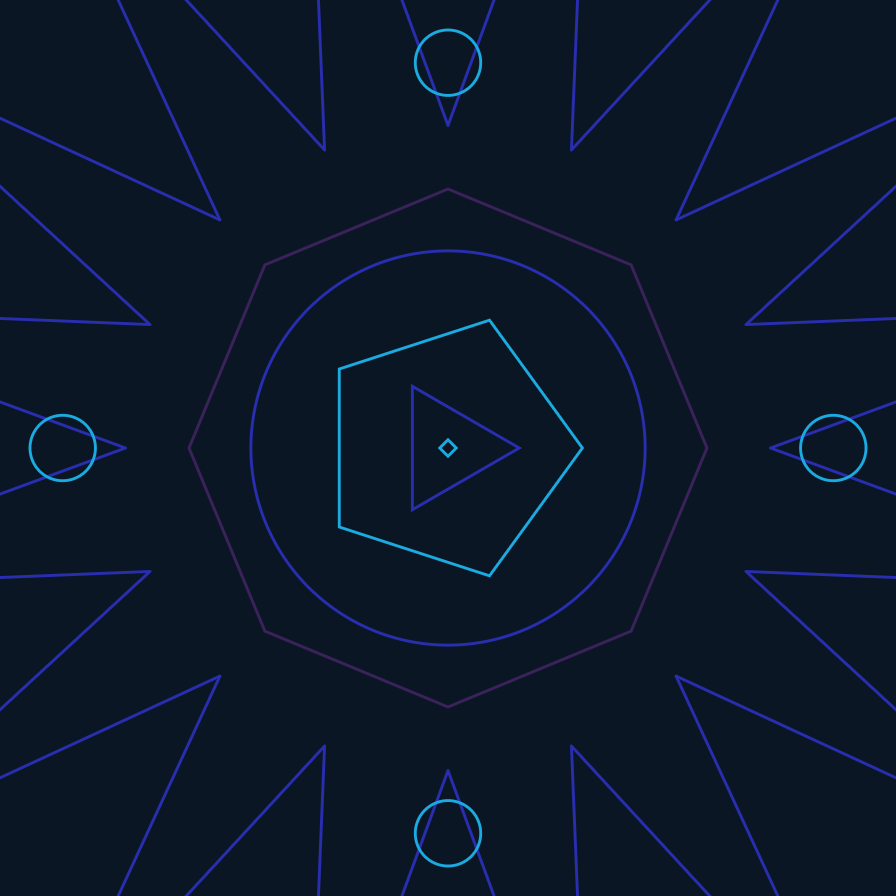
Reproduce this background procedurally as a WebGL 1 fragment shader.

```glsl
precision highp float;

uniform vec2 u_resolution;

const float TAU = 6.283185;
const float HALF_STROKE = 0.0016;

const vec3 NIGHT  = vec3(0.043, 0.088, 0.145);
const vec3 INDIGO = vec3(0.160, 0.180, 0.690);
const vec3 PLUM   = vec3(0.230, 0.135, 0.355);
const vec3 CYAN   = vec3(0.105, 0.670, 0.880);

const float STAR_POINTS = 16.0;
const float STAR_INNER = 0.36;
const float STAR_OUTER = 0.80;
const float OCTAGON_RADIUS = 0.289;
const float RING_RADIUS = 0.22;
const float PENTAGON_RADIUS = 0.15;
const float TRIANGLE_RADIUS = 0.0795;
const float DIAMOND_RADIUS = 0.0093;
const float SATELLITES = 4.0;
const float SATELLITE_ORBIT = 0.43;
const float SATELLITE_RADIUS = 0.0365;

// Rotates p into the sector centred on the positive x axis
vec2 foldSector(vec2 p, float count) {
  float sector = TAU / count;
  float angle = mod(atan(p.y, p.x) + 0.5 * sector, sector) - 0.5 * sector;
  return length(p) * vec2(cos(angle), sin(angle));
}

float segmentDistance(vec2 p, vec2 a, vec2 b) {
  vec2 pa = p - a;
  vec2 ba = b - a;
  return length(pa - ba * clamp(dot(pa, ba) / dot(ba, ba), 0.0, 1.0));
}

float circleOutline(vec2 p, float radius) {
  return abs(length(p) - radius);
}

// Regular polygon with one corner on the positive x axis
float polygonOutline(vec2 p, float sides, float radius) {
  float sector = TAU / sides;
  float angle = mod(atan(p.y, p.x), sector) - 0.5 * sector;
  return abs(length(p) * cos(angle) - radius * cos(0.5 * sector));
}

// Star whose inward corners lie on the sector axes
float starOutline(vec2 p) {
  vec2 q = foldSector(p, STAR_POINTS);
  q.y = abs(q.y);
  float tipAngle = 0.5 * TAU / STAR_POINTS;
  vec2 tip = STAR_OUTER * vec2(cos(tipAngle), sin(tipAngle));
  return segmentDistance(q, vec2(STAR_INNER, 0.0), tip);
}

void main() {
  float scale = min(u_resolution.x, u_resolution.y);
  vec2 p = (gl_FragCoord.xy - 0.5 * u_resolution) / scale;

  // Outlines grouped by colour
  float plumLine = polygonOutline(p, 8.0, OCTAGON_RADIUS);

  float indigoLine = min(starOutline(p), circleOutline(p, RING_RADIUS));
  indigoLine = min(indigoLine, polygonOutline(p, 3.0, TRIANGLE_RADIUS));

  vec2 satellite = foldSector(p, SATELLITES) - vec2(SATELLITE_ORBIT, 0.0);
  float cyanLine = circleOutline(satellite, SATELLITE_RADIUS);
  cyanLine = min(cyanLine, polygonOutline(p, 5.0, PENTAGON_RADIUS));
  cyanLine = min(cyanLine, polygonOutline(p, 4.0, DIAMOND_RADIUS));

  // Antialiased strokes, cyan on top
  vec3 lines = vec3(plumLine, indigoLine, cyanLine);
  vec3 ink = clamp((HALF_STROKE - lines) * scale + 0.5, 0.0, 1.0);
  vec3 color = mix(NIGHT, PLUM, ink.x);
  color = mix(color, INDIGO, ink.y);
  color = mix(color, CYAN, ink.z);

  gl_FragColor = vec4(color, 1.0);
}
```
